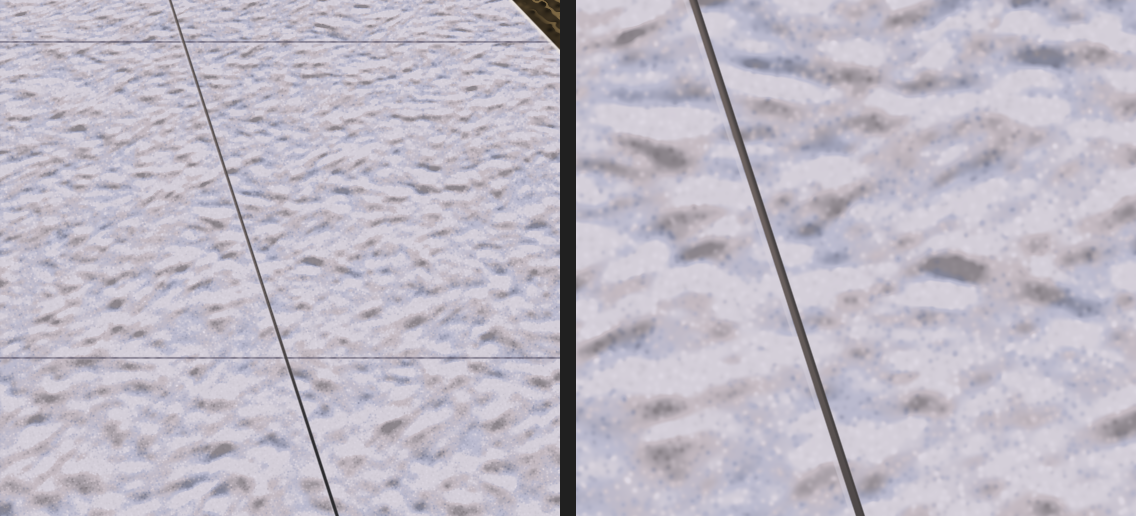
Left, the full canvas; right, a detail of the centre.
Reproduce this texture procedurally as a Shadertoy shader.

```glsl
// Pale dimpled paving slabs in perspective, with thin dark joints and a soil corner.

const vec3 LIGHT       = vec3(0.83, 0.81, 0.85);
const vec3 COOL_MID    = vec3(0.73, 0.73, 0.81);
const vec3 WARM_MID    = vec3(0.77, 0.73, 0.76);
const vec3 COOL_SHADOW = vec3(0.61, 0.62, 0.71);
const vec3 WARM_SHADOW = vec3(0.65, 0.62, 0.65);
const vec3 JOINT_NEAR  = vec3(0.17, 0.17, 0.18);
const vec3 JOINT_FAR   = vec3(0.42, 0.38, 0.37);
const vec3 ROW_JOINT   = vec3(0.36, 0.34, 0.42);
const vec3 SOIL        = vec3(0.22, 0.18, 0.12);
const vec3 STRAW       = vec3(0.58, 0.48, 0.31);
const vec3 RIM         = vec3(0.93, 0.90, 0.88);

const vec2  VANISHING = vec2(-0.0107, 2.05);  // in canvas heights
const vec2  SLAB_ORIGIN = vec2(0.324, 0.5735);
const vec2  SLAB_SIZE = vec2(0.632, 0.3105);

vec3 hash3(vec2 p) {
    vec3 q = fract(p.xyx * vec3(0.1031, 0.1030, 0.0973));
    q += dot(q, q.yxz + 33.33);
    return fract((q.xxy + q.yzz) * q.zyx);
}

// Cellular noise: one smooth bump or dimple per jittered cell, about -1 to 1.
float cellBumps(vec2 p) {
    vec2 cell = floor(p), f = p - cell;
    float sum = 0.0;
    for (int y = -1; y <= 1; y++)
    for (int x = -1; x <= 1; x++) {
        vec2 o = vec2(x, y);
        vec3 h = hash3(cell + o);
        vec2 d = o + h.xy - f;
        sum += (2.0 * h.z - 1.0) * exp(-6.0 * dot(d, d));
    }
    return sum;
}

// Slab height: slanted bumps, bent by layered sines, plus a finer octave.
float slabHeight(vec2 slab) {
    vec2 p = vec2(slab.x * 22.0, slab.y * 32.0 - slab.x * 11.0) + 80.0;
    p += 0.35 * sin(p.yx * vec2(0.9, 0.7) + 1.3 * sin(p * 0.37));
    return cellBumps(p) + 0.4 * cellBumps(p * 2.1 + 17.0);
}

// Slab colour: lit slopes over cool and warm tones.
vec3 slabColor(vec2 slab, vec2 canvas) {
    vec2 toLight = vec2(0.004, 0.0085);
    float above = slabHeight(slab + toLight);
    float below = slabHeight(slab - toLight);
    float relief = 2.6 * (below - above);
    relief += 0.3 * sin(slab.x * 9.0 + 2.0 * sin(slab.y * 7.0)) * sin(slab.y * 11.0 + slab.x * 4.0);
    float grain = cellBumps(canvas * 210.0);
    relief += 0.55 * grain;

    float warmth = smoothstep(-0.35, 0.4, above + 0.3 * grain);
    vec3 mid = mix(COOL_MID, WARM_MID, warmth);
    vec3 shadow = mix(COOL_SHADOW, WARM_SHADOW, warmth);
    vec3 col = mix(shadow, mid, smoothstep(-1.8, -0.3, relief));
    col = mix(col, LIGHT, smoothstep(-0.3, 0.9, relief));
    col *= 1.0 - 0.16 * smoothstep(1.4, 2.6, -relief);
    return col + 0.025 * grain;
}

// Soil beside the slabs, crossed by straw; away is the distance from the rim.
vec3 soilColor(vec2 canvas, float away) {
    float clumps = cellBumps(canvas * vec2(60.0, 90.0));
    float stalks = sin(canvas.x * 150.0 + canvas.y * 210.0 + 3.0 * clumps);
    float straw = smoothstep(0.1, 1.0, stalks) * smoothstep(0.006, 0.03, away);
    return mix(SOIL * (1.0 + 0.5 * clumps), STRAW, 0.75 * straw);
}

// Soft-edged line coverage.
float lineMask(float dist, float halfWidth, float soft) {
    return 1.0 - smoothstep(halfWidth - soft, halfWidth + soft, abs(dist));
}

void mainImage(out vec4 fragColor, in vec2 fragCoord) {
    vec2 canvas = fragCoord / iResolution.y;
    float pixel = 1.0 / iResolution.y;

    // Project the canvas onto the ground, with one unit per slab.
    float nearness = VANISHING.y - canvas.y;
    vec2 ground = vec2(canvas.x - VANISHING.x, 1.0) / nearness;
    vec2 slab = (ground - SLAB_ORIGIN) / SLAB_SIZE;

    // Signed distances to the closest joints, back in canvas heights.
    vec2 offset = fract(slab + 0.5) - 0.5;
    float columnDist = offset.x * SLAB_SIZE.x * nearness * 0.95;
    float rowDist = offset.y * SLAB_SIZE.y * nearness * nearness;

    vec3 col = slabColor(slab, canvas);

    // Row joints: thin and a little uneven.
    float uneven = 0.8 + 0.2 * sin(canvas.x * 260.0) * sin(canvas.x * 37.0);
    col = mix(col, ROW_JOINT, uneven * lineMask(rowDist, 0.0014, pixel));

    // Column joint: darker nearby, with a dark right side and a pale left lip.
    float near = smoothstep(0.55, 0.1, canvas.y);
    vec3 jointColor = mix(JOINT_FAR, JOINT_NEAR, max(near, 0.6 * smoothstep(-0.001, 0.002, columnDist)));
    float column = step(slab.x, 0.5);
    col = mix(col, LIGHT, 0.5 * column * lineMask(columnDist + 0.0045, 0.0015, pixel));
    col = mix(col, jointColor, column * lineMask(columnDist, 0.0012 + 0.0009 * nearness, pixel));

    // Outer edge: pale rim, then soil.
    float away = (slab.x - 1.0) * SLAB_SIZE.x * nearness * 0.72;
    col = mix(col, RIM, 0.85 * smoothstep(-0.009, -0.003, away));
    col = mix(col, soilColor(canvas, away), smoothstep(-pixel, pixel, away));

    fragColor = vec4(clamp(col, 0.0, 1.0), 1.0);
}
```
